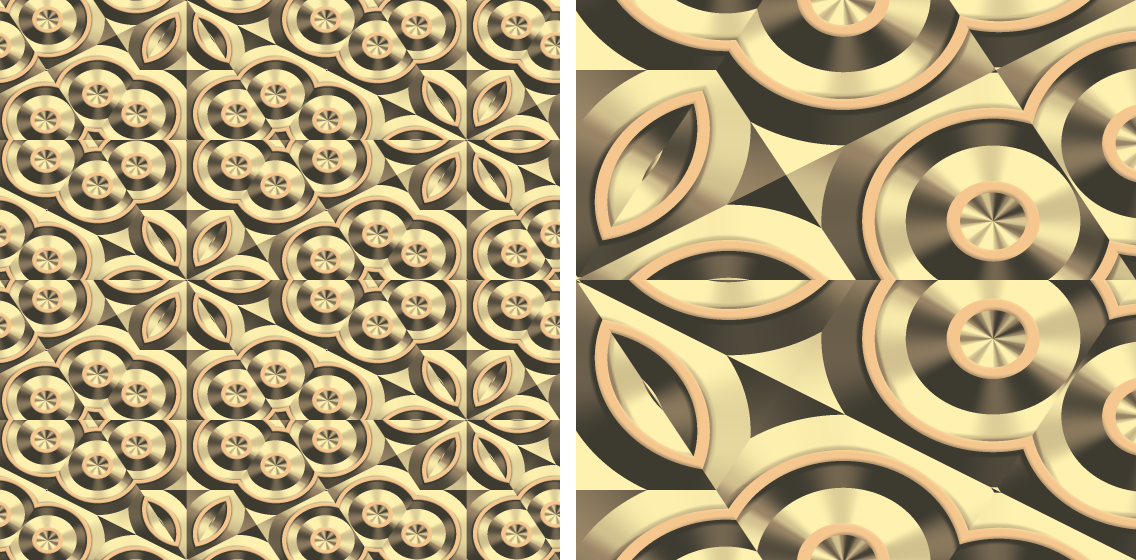
Left: the whole. Right: its middle third, enlarged.
Write a WebGL 2 fragment shader that draws this pattern.

```glsl
#version 300 es
precision highp float;

#define REPEATS 2.0
#define LIGHT_ANGLE 1.05
#define CONE_RADIUS 0.034
#define BOSS_RADIUS 0.048
#define DISH_RADIUS 0.090
#define BAND_RADIUS 0.122
#define RIM_RADIUS 0.135
#define SKIRT_RADIUS 0.177
#define SHEEN 0.20
#define SAMPLES 3

uniform vec2 u_resolution;
out vec4 fragColor;

const vec2 FLOWER = vec2(1.0 / 3.0, 0.5);
const vec2 RING_CENTER = vec2(0.430, 0.070);
const vec3 SHADOW = vec3(0.24, 0.23, 0.19);
const vec3 BRONZE = vec3(0.60, 0.52, 0.40);
const vec3 PEACH = vec3(0.96, 0.78, 0.56);
const vec3 CREAM = vec3(1.00, 0.95, 0.69);

// Folds the plane over a line, carrying the screen axes along
void mirror(inout vec2 p, inout mat2 axes, vec2 n, float offset) {
    float t = dot(p, n) - offset;
    if (t < 0.0) {
        p -= 2.0 * t * n;
        axes = mat2(reflect(axes[0], n), reflect(axes[1], n));
    }
}

// Offset from the nearest point of a triangular lattice
vec2 hexCell(vec2 p) {
    vec2 size = vec2(sqrt(3.0), 1.0);
    vec2 a = mod(p + 0.5 * size, size) - 0.5 * size;
    vec2 b = mod(p, size) - 0.5 * size;
    return dot(a, a) < dot(b, b) ? a : b;
}

// Metal tones from shade to highlight
vec3 metal(float t) {
    vec3 color = mix(SHADOW, BRONZE, smoothstep(0.08, 0.48, t));
    color = mix(color, mix(BRONZE, CREAM, 0.55), smoothstep(0.48, 0.65, t));
    return mix(color, CREAM, smoothstep(0.65, 0.90, t));
}

vec3 relief(vec2 uv) {
    vec2 p = hexCell((uv - FLOWER) * vec2(0.5 * sqrt(3.0), 1.0) * REPEATS);
    mat2 axes = mat2(1.0);

    // Sixfold kaleidoscope, then the hexagon around each flower
    mirror(p, axes, vec2(1.0, 0.0), 0.0);
    mirror(p, axes, vec2(0.0, 1.0), 0.0);
    mirror(p, axes, vec2(0.5, -0.5 * sqrt(3.0)), 0.0);
    mirror(p, axes, vec2(0.0, 1.0), 0.0);
    mirror(p, axes, vec2(0.5 * sqrt(3.0), 0.5), 0.25);

    // Direction of the slope on screen, measured from the light
    vec2 toRing = p - RING_CENTER;
    float d = length(toRing);
    vec2 outward = (toRing / max(d, 1e-4)) * axes;
    float angle = atan(outward.y, outward.x) - LIGHT_ANGLE;
    float facing = cos(angle);
    float ripple = SHEEN * cos(5.0 * angle + 0.6);

    // Raised edges around the boss and the outer ring
    bool bossRim = d > CONE_RADIUS && d < BOSS_RADIUS;
    bool outerRim = d > BAND_RADIUS && d < RIM_RADIUS;
    if (bossRim || outerRim) {
        float inner = bossRim ? CONE_RADIUS : BAND_RADIUS;
        float outer = bossRim ? BOSS_RADIUS : RIM_RADIUS;
        float across = 2.0 * (d - inner) / (outer - inner) - 1.0;
        float lit = facing * across;
        vec3 edge = mix(PEACH, BRONZE, 0.8 * smoothstep(0.2, 1.0, -lit));
        return mix(edge, CREAM, 0.4 * smoothstep(0.4, 1.0, lit));
    }

    // Sloping zones from the center outwards
    float shade;
    if (d < CONE_RADIUS) {
        shade = 0.60 - 0.25 * facing + 0.25 * cos(7.0 * angle + 1.0);
    } else if (d < DISH_RADIUS) {
        shade = 0.52 + 0.48 * facing + ripple;
    } else if (d < BAND_RADIUS) {
        shade = 0.52 - 0.48 * facing - ripple;
        shade -= 0.25 * smoothstep(BAND_RADIUS - 0.008, BAND_RADIUS, d);
    } else if (d < SKIRT_RADIUS) {
        shade = 0.52 + 0.50 * facing + 0.5 * ripple;
        shade -= 0.25 * smoothstep(RIM_RADIUS + 0.008, RIM_RADIUS, d);
    } else {
        shade = 0.50 - 0.45 * facing;
    }
    return metal(shade);
}

void main() {
    // Average a grid of samples to smooth every edge
    vec3 color = vec3(0.0);
    for (int i = 0; i < SAMPLES * SAMPLES; i++) {
        vec2 jitter = (vec2(i % SAMPLES, i / SAMPLES) + 0.5) / float(SAMPLES) - 0.5;
        color += relief((gl_FragCoord.xy + jitter) / u_resolution);
    }
    fragColor = vec4(color / float(SAMPLES * SAMPLES), 1.0);
}
```
